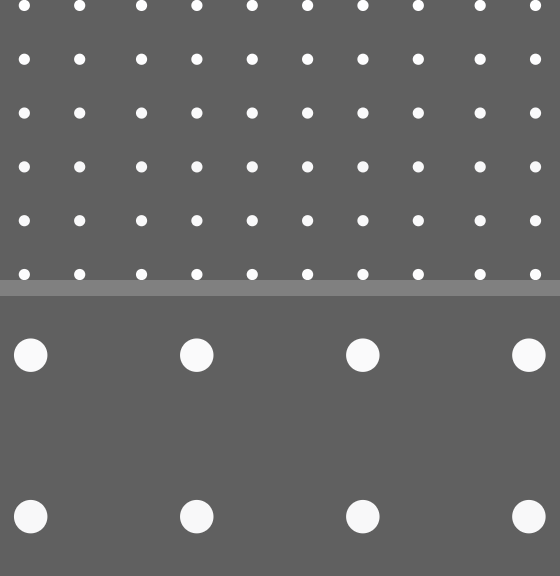
Top: the whole. Bottom: its middle third, enlarged.
A WebGL 1 fragment shader for this pattern:

```glsl
precision highp float;
// White dots in straight rows and columns on a flat grey ground.
// Columns come in groups of six with a slightly wider gap between groups;
// each dot is a circle distance, and rows differ faintly in brightness.

uniform vec2 u_resolution;

// Lengths are fractions of the canvas height.
const float DOT_RADIUS = 0.0199;
const float COLUMN_PITCH = 0.1977;
const float GROUP_PERIOD = 1.2094;
const float GROUP_COLUMNS = 6.0;
const float GROUP_START = 0.5055;
const float ROW_PITCH = 0.1922;
const float TOP_ROW = 0.0194;

const vec3 GROUND = vec3(0.378);
const vec3 DOT_COLOR = vec3(0.985, 0.985, 0.988);
const float ROW_SHADE = 0.013;

// Signed horizontal offset from the nearest column of the group.
float columnOffset(float x) {
  float halfPitch = 0.5 * COLUMN_PITCH;
  float local = mod(x - GROUP_START + halfPitch, GROUP_PERIOD) - halfPitch;
  float column = clamp(floor(local / COLUMN_PITCH + 0.5), 0.0, GROUP_COLUMNS - 1.0);
  return local - column * COLUMN_PITCH;
}

void main() {
  vec2 p = gl_FragCoord.xy / u_resolution.y;
  float pixel = 1.0 / u_resolution.y;

  // Nearest row, counted from the top edge.
  float depth = 1.0 - p.y - TOP_ROW;
  float row = floor(depth / ROW_PITCH + 0.5);
  vec2 offset = vec2(columnOffset(p.x), depth - row * ROW_PITCH);

  // Circle with an edge one pixel wide.
  float dist = length(offset) - DOT_RADIUS;
  float coverage = clamp(0.5 - dist / pixel, 0.0, 1.0);

  // Slow change of brightness from row to row.
  vec3 dotColor = DOT_COLOR + ROW_SHADE * cos(row);
  gl_FragColor = vec4(mix(GROUND, dotColor, coverage), 1.0);
}
```
